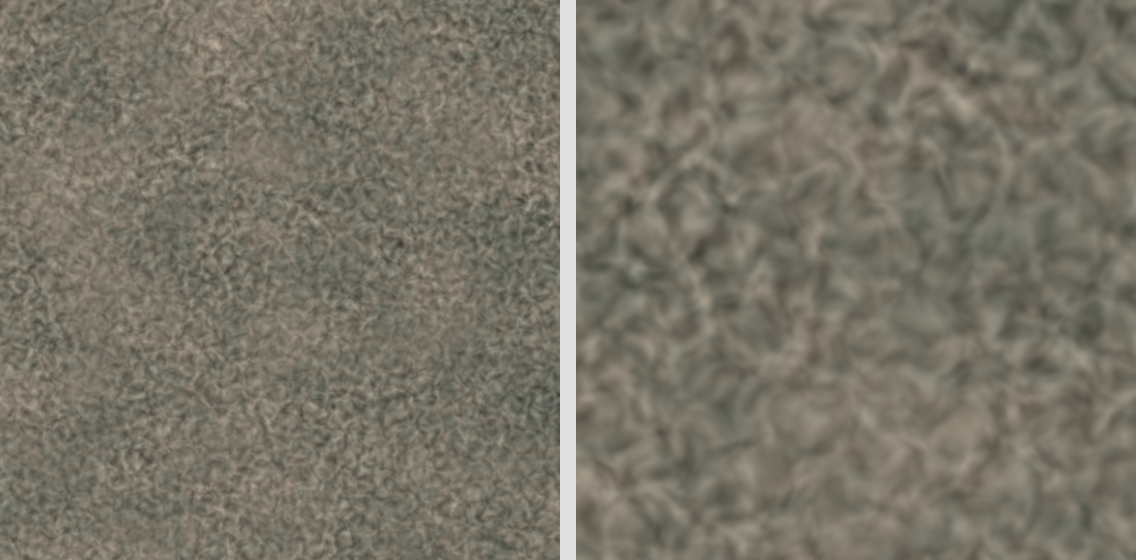
Left: the whole. Right: its middle third, enlarged.
Give the GLSL for this texture, as a WebGL 2 fragment shader.

```glsl
#version 300 es
precision highp float;
// Dry, weathered turf seen from above: soft fine grain over faint green and tan patches.

uniform vec2 u_resolution;
out vec4 fragColor;

const float TAU = 6.2831853;

// Integer hash of a cell, giving two values in 0..1.
vec2 hash2(vec2 cell) {
    uvec2 v = uvec2(ivec2(cell) + 4096) * 1664525u + 1013904223u;
    v.x += v.y * 1664525u;
    v.y += v.x * 1664525u;
    v ^= v >> 16u;
    v.x += v.y * 1664525u;
    v.y += v.x * 1664525u;
    v ^= v >> 16u;
    return vec2(v & 65535u) / 65535.0;
}

float cornerSlope(vec2 cell, vec2 offset) {
    float angle = TAU * hash2(cell).x;
    return dot(vec2(cos(angle), sin(angle)), offset);
}

float gradientNoise(vec2 p) {
    vec2 cell = floor(p), f = fract(p);
    vec2 w = f * f * f * (f * (f * 6.0 - 15.0) + 10.0);
    vec2 e = vec2(1.0, 0.0);
    float low = mix(cornerSlope(cell, f), cornerSlope(cell + e, f - e), w.x);
    float high = mix(cornerSlope(cell + e.yx, f - e.yx), cornerSlope(cell + 1.0, f - 1.0), w.x);
    return mix(low, high, w.y);
}

mat2 rotation(float angle) {
    float c = cos(angle), s = sin(angle);
    return mat2(c, s, -s, c);
}

// Layered noise for the broad patches.
float patches(vec2 p) {
    float sum = 0.0, weight = 1.0;
    for (int i = 0; i < 4; i++) {
        sum += weight * gradientNoise(p);
        p = rotation(0.7) * p * 2.1 + 17.3;
        weight *= 0.65;
    }
    return sum;
}

// Sparse short stalks, one candidate per cell.
float stalks(vec2 p) {
    float cover = 0.0;
    vec2 home = floor(p);
    for (int y = -1; y <= 1; y++) {
        for (int x = -1; x <= 1; x++) {
            vec2 cell = home + vec2(x, y);
            vec2 shape = hash2(cell + 301.0);
            vec2 q = rotation(TAU * shape.x) * (p - cell - hash2(cell + 77.0));
            q.x -= clamp(q.x, -0.3, 0.3);
            float strand = 1.0 - smoothstep(0.0, 0.14, length(q));
            cover = max(cover, strand * step(0.72, shape.y));
        }
    }
    return cover;
}

void main() {
    vec2 p = gl_FragCoord.xy / min(u_resolution.x, u_resolution.y);

    // Broad variation: darker green areas drift towards the right.
    float ground = patches(p * vec2(3.6, 4.4) + 5.0) - 0.25 * (p.x - 0.5);

    // Bent grain of mixed sizes, calmer in some places.
    vec2 bend = vec2(gradientNoise(p * 34.0 + 9.0), gradientNoise(p * 34.0 + 61.0));
    vec2 q = p + 0.008 * bend;
    float grain = gradientNoise(rotation(0.5) * q * 58.0 + 13.0)
                + 0.75 * gradientNoise(rotation(1.2) * q * 96.0 + 41.0)
                + 0.25 * gradientNoise(rotation(2.1) * q * 165.0 + 83.0);
    float contrast = 0.165 * (1.0 + 0.7 * gradientNoise(p * 9.0 + 29.0));

    float tone = 0.065 * ground + contrast * grain + 0.05 * stalks(p * 21.0);

    // Warm pinkish tan against cool grey green.
    float warmth = 1.1 * ground + 0.9 * gradientNoise(p * 27.0 + 53.0)
                 + 1.1 * gradientNoise(q * 64.0 + 97.0);

    vec3 color = vec3(0.468, 0.449, 0.399)
               + tone * vec3(1.0, 0.95, 0.89)
               + warmth * vec3(0.017, -0.003, -0.006);
    fragColor = vec4(color, 1.0);
}
```
